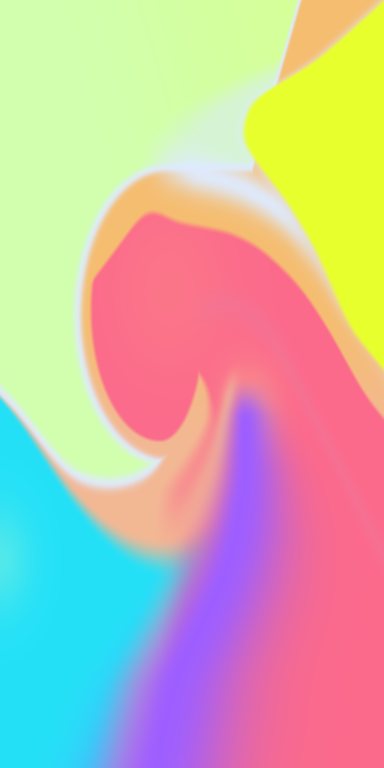
A Shadertoy shader for this background:

```glsl
// Liquid marbled gradient: a curling pink wave between lime, yellow, cyan and violet.
#define CANVAS vec2(3.84, 7.68)
#define BEND_SOFTNESS 0.15
#define EDGE 0.025
#define LIME vec3(0.82, 1.00, 0.68)
#define YELLOW vec3(0.91, 1.00, 0.18)
#define PINK vec3(0.985, 0.415, 0.545)
#define ORANGE vec3(0.96, 0.74, 0.44)
#define PEACH vec3(0.95, 0.72, 0.58)
#define CYAN vec3(0.14, 0.88, 0.97)
#define VIOLET vec3(0.62, 0.37, 1.00)
#define FOAM vec3(0.87, 0.92, 1.00)

// Rounded hinge: changes the slope of a curve by 'slope' past 'at'.
float bend(float t, float at, float slope) {
    float d = t - at;
    return slope * 0.5 * (d + sqrt(d * d + BEND_SOFTNESS * BEND_SOFTNESS));
}

float bell(float d, float width) {
    d /= width;
    return exp(-d * d);
}

// Approximate signed distance to an ellipse.
float ellipse(vec2 p, vec2 r) {
    float k = length(p / r);
    return k * (k - 1.0) / max(length(p / (r * r)), 0.001);
}

float fill(float d, float soft) {
    return 1.0 - smoothstep(-soft, soft, d);
}

// Horizontal position of the yellow shore.
float yellowShore(float y) {
    return 3.84 - 1.1 * y + bend(y, 0.65, -0.9) + bend(y, 1.0, 1.85)
        + bend(y, 1.42, 1.0) + bend(y, 2.0, -0.25) + bend(y, 2.5, -0.18)
        + bend(y, 3.3, 0.43);
}

// Upper rim of the pink core.
float pinkRim(float x) {
    return 4.035 - 1.35 * x + bend(x, 1.25, -0.55) + bend(x, 1.42, 1.7)
        + bend(x, 1.55, 1.4) + bend(x, 1.72, -1.05) + bend(x, 2.3, 0.35)
        + bend(x, 2.6, 0.45) + bend(x, 3.0, 0.6) + bend(x, 3.3, 0.45)
        + bend(x, 3.65, -0.9);
}

// Lower bank of the lime bay.
float bayBank(float x) {
    return 3.92 + 0.9 * x + bend(x, 0.15, 0.52) + bend(x, 0.62, -0.67)
        + bend(x, 0.8, -0.55) + bend(x, 1.05, -0.25) + bend(x, 1.25, -0.25)
        + bend(x, 1.5, -0.3) + bend(x, 1.65, -2.9);
}

// Surface of the cyan pool.
float poolSurface(float x) {
    return 3.97 + 1.1 * x + bend(x, 0.2, 0.45) + bend(x, 0.7, -0.4)
        + bend(x, 1.0, -0.4) + bend(x, 1.3, -0.4) + bend(x, 1.6, -0.35)
        + bend(x, 1.8, -0.7);
}

void mainImage(out vec4 fragColor, in vec2 fragCoord) {
    vec2 uv = fragCoord / iResolution.xy;
    vec2 p = vec2(uv.x, 1.0 - uv.y) * CANVAS; // y runs downward
    float x = p.x, y = p.y;

    // Lime sky with pale mist toward the yellow
    vec3 color = LIME + vec3(0.015, 0.0, -0.08) * smoothstep(0.3, 3.0, x - 0.3 * y);
    float mistEdge = 1.4 + 1.12 * (1.7 - y) * (1.7 - y);
    float mist = smoothstep(mistEdge - 0.1, mistEdge + 0.5, x);
    color = mix(color, vec3(0.84, 0.95, 0.86), 0.85 * mist);

    // Orange wave body with a foamy outline
    float curl = ellipse(vec2(min(x - 1.67, 0.0), y - 3.15), vec2(0.89, 1.47));
    float bank = (bayBank(x) - y) * 0.65;
    float body = min(curl, bank);
    color = mix(color, mix(ORANGE, PEACH, smoothstep(3.0, 4.6, y)), fill(body, EDGE));
    color = mix(color, FOAM, 0.85 * bell(body, 0.045));

    // Foam crest sliding down beside the yellow
    float crest = 1.68 + bend(x, 1.8, 0.25) + bend(x, 2.4, 0.3) + bend(x, 2.85, 0.95);
    float foam = bell(y - crest, 0.2) * smoothstep(1.4, 2.0, x);
    color = mix(color, FOAM, foam * mix(0.95, 0.35, smoothstep(2.75, 3.3, x)));

    // Pink core: a rounded head plus the flow right of the orange streak
    float headWidth = x < 1.6 ? 0.69 : 0.45;
    float head = ellipse(p - vec2(1.6, 3.1), vec2(headWidth, 1.31));
    float streak = 2.05 + (y - 3.75) + bend(y, 3.8, -0.85) + bend(y, 4.2, -0.65)
        + bend(y, 4.6, -0.3) + bend(y, 4.9, 0.8);
    float flow = fill(streak - x, mix(0.04, 0.2, smoothstep(3.8, 5.0, y)));
    float core = max(fill(head, EDGE), flow) * fill((pinkRim(x) - y) * 0.6, EDGE);
    vec3 pink = PINK + vec3(0.0, 0.045, -0.01) * bell(length((p - vec2(1.7, 2.9)) / vec2(0.6, 0.9)), 1.0);
    float arc = 3.15 - 0.45 * (x - 1.8) + bend(x, 2.25, 1.0) + bend(x, 2.65, 1.45);
    pink = mix(pink, vec3(0.92, 0.48, 0.62), 0.35 * bell((y - arc) * 0.6, 0.09) * smoothstep(1.8, 2.2, x));
    color = mix(color, pink, core);

    // Peach rim and salmon glow around the violet finger
    float rim = 2.33 - 0.2 * (y - 3.8) + bend(y, 4.6, -0.2) + bend(y, 5.2, -0.5);
    float rimWidth = mix(0.07, 0.3, smoothstep(4.0, 5.4, y));
    color = mix(color, vec3(0.97, 0.61, 0.55), 0.8 * bell(length((p - vec2(2.5, 4.1)) / vec2(0.28, 0.45)), 1.0));
    color = mix(color, PEACH, 0.8 * bell(x - rim, rimWidth) * smoothstep(3.6, 4.0, y) * fill(y - 5.8, 0.3));

    // Cyan pool, sharp at the left and melting into violet at the right
    float spine = 2.45 + bend(y, 4.8, -0.15) + bend(y, 5.4, -0.2)
        + bend(y, 5.9, -0.15) + bend(y, 6.8, 0.3);
    float poolSoft = mix(0.04, 0.25, clamp(x / 2.0, 0.0, 1.0));
    float pool = fill(poolSurface(x) - y, poolSoft) * fill(x - spine + 0.38, 0.35);
    vec3 water = mix(CYAN, vec3(0.32, 0.91, 0.92), bell(length((p - vec2(0.0, 5.6)) / vec2(0.3, 0.5)), 1.0));
    color = mix(color, water, pool);

    // Violet finger, wider on its right side
    float age = max(y - 4.0, 0.0);
    float reach = x < spine ? 0.12 + 0.12 * age : 0.2 + 0.3 * age - 0.04 * age * age;
    color = mix(color, VIOLET, bell(x - spine, reach) * smoothstep(3.75, 4.2, y));

    // Yellow shore with a faint pale lip
    float shore = yellowShore(y) - x;
    color = mix(color, FOAM, 0.4 * bell(shore, 0.07) * fill(y - 3.0, 0.8));
    color = mix(color, YELLOW, fill(shore, 0.04));

    fragColor = vec4(color, 1.0);
}
```
